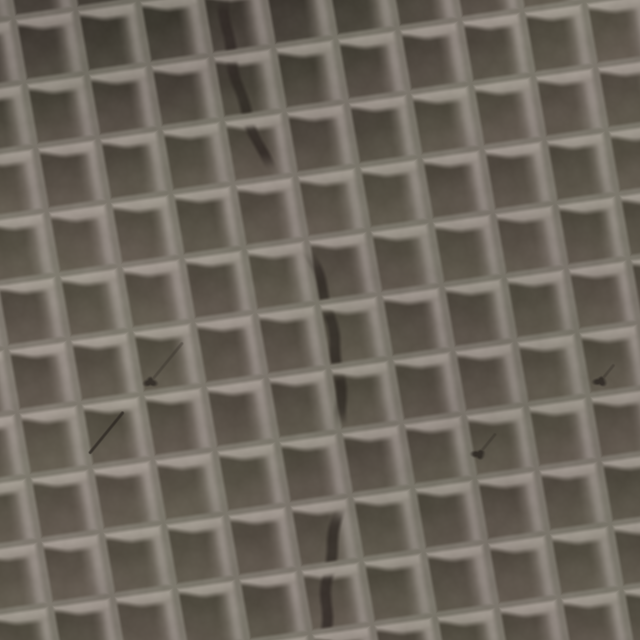
Write a Shadertoy shader that draws this pattern.

```glsl
vec2 hash2(vec2 p) {
    vec3 h = fract(vec3(p.xyx) * vec3(0.1031, 0.1030, 0.0973));
    h += dot(h, h.yzx + 33.33);
    return fract((h.xx + h.yz) * h.zy);
}

// Distance to the nearest jittered cell point
float cellular(vec2 p) {
    vec2 id = floor(p);
    float nearest = 2.0;
    for (int y = -1; y <= 1; y++)
        for (int x = -1; x <= 1; x++) {
            vec2 c = id + vec2(x, y);
            nearest = min(nearest, distance(p, c + hash2(c)));
        }
    return nearest;
}

float segment(vec2 p, vec2 a, vec2 b) {
    vec2 ab = b - a;
    return length(p - a - ab * clamp(dot(p - a, ab) / dot(ab, ab), 0.0, 1.0));
}

// One open pit: x runs right, y runs down, ridges lie on the cell border
vec3 pitColor(vec2 f, vec2 rnd, float gloom, out float inside) {
    vec3 base = mix(vec3(0.305, 0.282, 0.243), vec3(0.372, 0.343, 0.302), smoothstep(0.15, 0.95, f.y));
    base *= (0.97 + 0.06 * rnd.x) * (1.0 - 0.2 * gloom);

    // Lit right wall, softly rounded into the floor
    float foot = 0.71 + 0.05 * (rnd.y - 0.5) - 0.02 * f.y;
    vec3 side = mix(vec3(0.46, 0.43, 0.395), vec3(0.555, 0.525, 0.495), smoothstep(0.7, 0.88, f.x));
    side *= 1.03 - 0.06 * f.y;
    vec3 col = mix(base, side, smoothstep(foot - 0.12, foot + 0.16, f.x));

    // Lit upper wall, tapering toward the left corner
    float lip = mix(0.09, 0.20, smoothstep(0.0, 0.5, f.x)) + 0.02 * (rnd.x - 0.5);
    vec3 top = mix(vec3(0.62, 0.59, 0.555), vec3(0.555, 0.525, 0.49), smoothstep(0.06, 0.24, f.y));
    col = mix(col, top, 1.0 - smoothstep(lip - 0.05, lip + 0.07, f.y));

    // Dull ridges between pits, crisper on the shaded side
    float ridgeX = max(1.0 - smoothstep(0.02, 0.09, f.x), smoothstep(0.88, 0.99, f.x));
    float ridgeY = max(1.0 - smoothstep(0.0, 0.07, f.y), smoothstep(0.91, 0.98, f.y));
    col = mix(col, vec3(0.475, 0.454, 0.415), max(ridgeX, ridgeY));
    inside = (1.0 - ridgeX * 0.5) * smoothstep(0.10, 0.24, f.y) * (1.0 - ridgeY);
    return col;
}

void mainImage(out vec4 fragColor, in vec2 fragCoord) {
    vec2 p = fragCoord / iResolution.xy;

    // Straight tilted lattice
    mat2 lattice = mat2(0.0972, 0.0140, 0.0172, -0.1003);
    vec2 q = inverse(lattice) * (p - vec2(0.4955, 0.5255));
    float gloom = smoothstep(0.65, 1.0, p.y) * (1.0 - smoothstep(0.4, 0.95, p.x));
    float inside;
    vec3 col = pitColor(fract(q), hash2(floor(q) + 40.0), gloom, inside);

    // Broken dark seam behind the grid
    float t = 1.0 - p.y;
    float seamX = 0.44 + 0.1 * tanh((t - 0.3) * 5.0) - 0.03 * smoothstep(0.7, 0.95, t);
    float seam = 1.0 - smoothstep(0.004, 0.013, abs(p.x - seamX + 0.002 * sin(t * 70.0)));
    seam *= smoothstep(-0.6, -0.1, cos((t - 0.53) * 15.7)) * inside;
    col = mix(col, vec3(0.20, 0.175, 0.155), 0.85 * seam);

    // Debris: position, tail length; the last one is a bare hair
    vec3 debris[4] = vec3[4](vec3(0.235, 0.403, 0.078), vec3(0.938, 0.404, 0.032),
                             vec3(0.748, 0.290, 0.040), vec3(0.141, 0.293, 0.080));
    for (int i = 0; i < 4; i++) {
        vec2 d = p - debris[i].xy;
        float tail = 1.0 - smoothstep(0.0005, 0.004, segment(d, vec2(0.0), vec2(0.63, 0.77) * debris[i].z));
        float wobble = 0.0015 * sin(3.0 * atan(d.y, d.x) + float(i));
        float speck = 1.0 - smoothstep(0.004, 0.011, length(d * vec2(0.8, 1.2)) + wobble);
        col = mix(col, vec3(0.18, 0.155, 0.14), i == 3 ? 0.8 * tail : max(0.35 * tail, 0.85 * speck));
    }

    // Uneven light and faint grime
    col *= 1.01 + 0.03 * sin(p.x * 5.0 + 1.0) * sin(p.y * 4.0) - 0.06 * gloom;
    col += 0.025 * (0.5 - cellular(p * 30.0)) + 0.008 * (0.45 - cellular(p * 110.0));
    col += vec3(-0.003, 0.002, -0.003) * sin(p.x * 19.0 + 3.0 * sin(p.y * 11.0));
    fragColor = vec4(col, 1.0);
}
```
